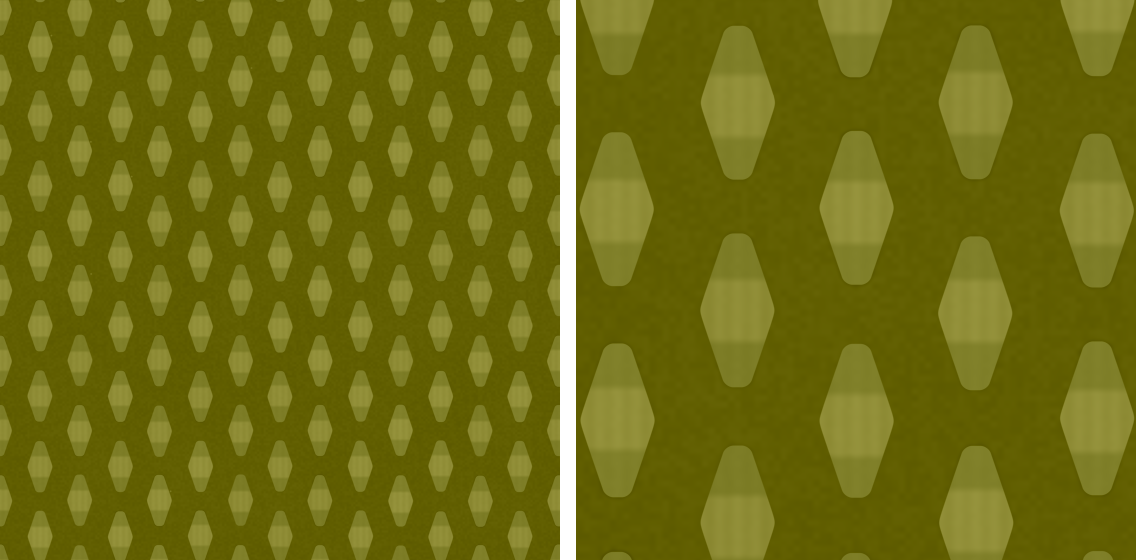
Left: the whole. Right: its middle third, enlarged.
Write a WebGL 2 fragment shader that draws this pattern.

```glsl
#version 300 es
precision highp float;

uniform vec2 u_resolution;
out vec4 outColor;

const vec2 REPEATS = vec2(14.0, 8.0);      // columns, lozenges per column
const float EVEN_SHIFT = 0.848;            // column offsets, in rows
const float ODD_SHIFT = 0.338;
const vec2 HALF_SIZE = vec2(0.0229, 0.0458);
const float TIP_HALF_WIDTH = 0.0072;
const float CORNER_RADIUS = 0.0045;
const float WAIST_ROUNDING = 0.0025;
const float BAND_HALF_HEIGHT = 0.0185;
const float BAND_SOFTNESS = 0.0030;
const float STREAK_SPACING = 0.0110;
const float STREAK_STRENGTH = 0.010;
const float POSITION_JITTER = 0.0022;
const float TONE_JITTER = 0.022;
const float RIM_WIDTH = 0.0014;
const float RIM_STRENGTH = 0.045;
const float GRAIN_CELLS = 256.0;
const float GRAIN_STRENGTH = 0.026;
const float MOTTLE_CELLS = 12.0;
const float MOTTLE_STRENGTH = 0.012;
const float FLECK_CHANCE = 0.05;
const float FLECK_RADIUS = 0.0014;
const vec3 GROUND = vec3(0.380, 0.370, 0.000);
const vec3 FACET_END = vec3(0.490, 0.490, 0.150);
const vec3 FACET_BAND = vec3(0.560, 0.550, 0.210);

float hash(vec2 p) {
    return fract(sin(dot(p, vec2(127.1, 311.7))) * 43758.5453);
}

// Value noise that wraps after a whole number of cells
float tiledNoise(vec2 uv, float cells) {
    vec2 p = uv * cells;
    vec2 i = floor(p);
    vec2 f = fract(p);
    f = f * f * (3.0 - 2.0 * f);
    vec2 lo = mod(i, cells);
    vec2 hi = mod(i + 1.0, cells);
    return mix(mix(hash(lo), hash(vec2(hi.x, lo.y)), f.x),
               mix(hash(vec2(lo.x, hi.y)), hash(hi), f.x), f.y);
}

// Signed distance to a lozenge with blunt, rounded tips
float lozenge(vec2 p) {
    float y = sqrt(p.y * p.y + WAIST_ROUNDING * WAIST_ROUNDING);
    vec2 normal = normalize(vec2(HALF_SIZE.y, HALF_SIZE.x - TIP_HALF_WIDTH));
    float side = dot(vec2(abs(p.x) - HALF_SIZE.x, y), normal);
    vec2 q = vec2(side, abs(p.y) - HALF_SIZE.y) + CORNER_RADIUS;
    return length(max(q, 0.0)) + min(max(q.x, q.y), 0.0) - CORNER_RADIUS;
}

float coverage(float d, float pixel) {
    return 1.0 - smoothstep(-pixel, pixel, d);
}

void main() {
    vec2 uv = gl_FragCoord.xy / u_resolution;
    float pixel = 0.8 / min(u_resolution.x, u_resolution.y);

    // Staggered cells, with ids that wrap
    vec2 grid = uv * REPEATS;
    float column = floor(grid.x + 0.5);
    grid.y -= mix(EVEN_SHIFT, ODD_SHIFT, mod(column, 2.0));
    vec2 cell = vec2(column, floor(grid.y + 0.5));
    vec2 id = mod(cell, REPEATS);
    vec2 local = (grid - cell) / REPEATS;

    // Small drift per column and per lozenge
    float columnDrift = hash(vec2(id.x, 41.0)) - 0.5;
    vec2 cellDrift = vec2(hash(id + 3.1), hash(id + 17.7)) - 0.5;
    vec2 p = local - POSITION_JITTER * vec2(columnDrift + 0.5 * cellDrift.x, cellDrift.y);
    float d = lozenge(p);

    // Ground with faint mottling and grain
    float grain = tiledNoise(uv, GRAIN_CELLS) - 0.5;
    float mottle = tiledNoise(uv, MOTTLE_CELLS) - 0.5;
    vec3 color = GROUND + grain * GRAIN_STRENGTH + mottle * MOTTLE_STRENGTH;

    // Uneven dark rim, strongest near the tips
    float tipWeight = mix(0.3, 1.0, smoothstep(0.4, 0.9, abs(p.y) / HALF_SIZE.y));
    float rim = exp(-pow(d / RIM_WIDTH, 2.0)) * tipWeight * hash(id + 29.3);
    color -= rim * RIM_STRENGTH;

    // Facet with a bright middle band and vertical streaks
    float bandShift = 0.005 * (hash(id + 53.9) - 0.6);
    float bandEdge = abs(p.y - bandShift) - BAND_HALF_HEIGHT;
    float band = 1.0 - smoothstep(-BAND_SOFTNESS, BAND_SOFTNESS, bandEdge);
    float streak = cos(6.28318 * p.x / STREAK_SPACING);
    float crown = 0.5 - smoothstep(0.1, 1.0, abs(p.x) / HALF_SIZE.x);
    vec3 facet = mix(FACET_END, FACET_BAND, band);
    facet += STREAK_STRENGTH * (streak + 1.5 * crown) * mix(0.5, 1.0, band);
    facet += TONE_JITTER * (hash(id + 71.3) - 0.5) + 0.3 * GRAIN_STRENGTH * grain;
    color = mix(color, facet, coverage(d, pixel));

    // Rare pale flecks beside the flanks
    vec2 fleckAt = vec2(0.020, 0.034 * (hash(id + 83.1) - 0.5) + 0.018);
    float fleck = coverage(length(p - fleckAt) - FLECK_RADIUS, pixel);
    fleck *= step(hash(id + 97.9), FLECK_CHANCE);
    color = mix(color, FACET_BAND, 0.6 * fleck);

    outColor = vec4(clamp(color, 0.0, 1.0), 1.0);
}
```
